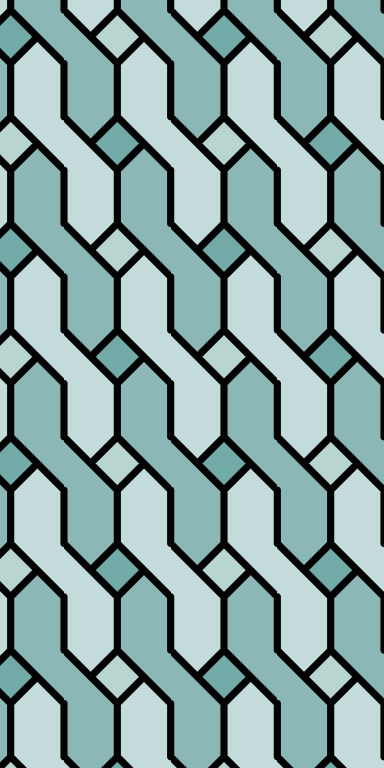
This pattern is drawn by a WebGL 1 fragment shader. Its source:

```glsl
precision highp float;
// Interlaced lattice of slanted S-shaped bands with a small diamond at each crossing.
// One square cell per diamond: outlines come from a folded distance function,
// band colours alternate by row and diamond colours alternate as a checkerboard.

uniform vec2 u_resolution;

#define CELLS_ACROSS 3.6
#define DIAMOND_ORIGIN vec2(0.1, 0.855)
#define LINE_WIDTH 0.067
#define LINE_COLOR vec3(0.008)
#define BAND_LIGHT vec3(0.765, 0.858, 0.855)
#define BAND_TEAL vec3(0.545, 0.722, 0.714)
#define DIAMOND_LIGHT vec3(0.722, 0.835, 0.825)
#define DIAMOND_TEAL vec3(0.447, 0.667, 0.655)

float segmentDistance(vec2 p, vec2 a, vec2 b) {
  vec2 ab = b - a;
  float t = clamp(dot(p - a, ab) / dot(ab, ab), 0.0, 1.0);
  return length(p - a - ab * t);
}

// Distance to the outlines; the cell is unchanged by a half turn.
float outlineDistance(vec2 q) {
  if (q.x < 0.0) q = -q;
  float slant = segmentDistance(q, vec2(0.0, 0.25), vec2(0.5, -0.25));
  float shortEdge = segmentDistance(q, vec2(0.0, -0.25), vec2(0.25, 0.0));
  float upright = length(vec2(min(q.x, 0.5 - q.x), max(0.25 - abs(q.y), 0.0)));
  return min(min(slant, shortEdge), upright);
}

// Row in which the band covering this point begins.
float bandRow(vec2 q, float row) {
  float diagonal = q.x + q.y;
  return q.x > 0.0 ? row + step(0.25, diagonal)
                   : row + 1.0 + step(-0.25, diagonal);
}

void main() {
  float pixel = CELLS_ACROSS / u_resolution.x;
  vec2 p = gl_FragCoord.xy * pixel - DIAMOND_ORIGIN;
  vec2 cell = floor(p + 0.5);
  vec2 q = p - cell;

  // Fill: diamond at the centre, bands around it
  vec3 color;
  if (abs(q.x) + abs(q.y) < 0.25) {
    float checker = mod(cell.x + cell.y, 2.0);
    color = mix(DIAMOND_TEAL, DIAMOND_LIGHT, checker);
  } else {
    color = mix(BAND_LIGHT, BAND_TEAL, mod(bandRow(q, cell.y), 2.0));
  }

  // Smooth dark outlines
  float edge = outlineDistance(q) - 0.5 * LINE_WIDTH;
  float ink = clamp(0.5 - edge / pixel, 0.0, 1.0);
  gl_FragColor = vec4(mix(color, LINE_COLOR, ink), 1.0);
}
```
